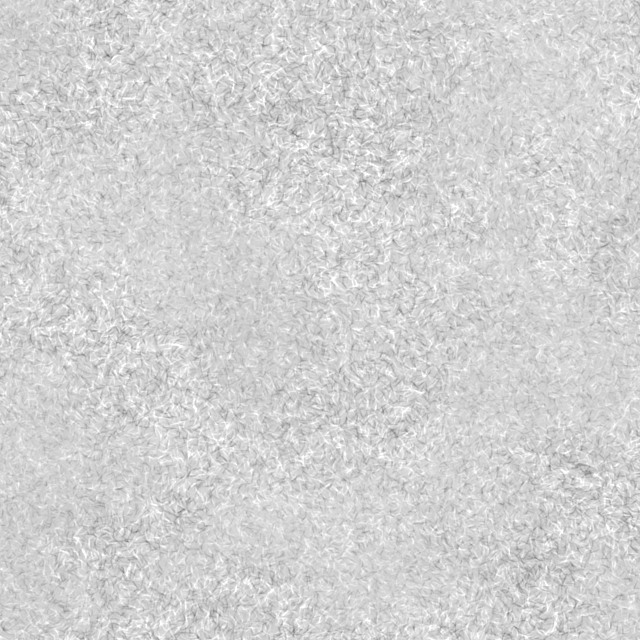
Give the GLSL for this texture, as a Shadertoy shader.

```glsl
// Pale grey felt: a dense mat of short, slightly curved light and dark fibres.
// Fibres are scattered on a jittered grid and summed; gradient noise steers
// their direction and varies their boldness and the overall tone in patches.

const float BASE_GREY      = 0.825;
const float CELL_SIZE      = 0.013;   // grid cell, in canvas heights
const int   FIBRES_PER_CELL = 9;
const float FIBRE_WIDTH    = 0.0014;
const float HALF_LEN_MIN   = 0.0045;
const float HALF_LEN_MAX   = 0.0110;
const float FIBRE_CONTRAST = 0.104;
const float MAX_BEND       = 28.0;    // curvature of a fibre
const float MAIN_ANGLE     = 2.1;
const float ANGLE_JITTER   = 2.6;
const float CLOUD_CONTRAST = 0.035;
const float GRAIN_CONTRAST = 0.035;
const float GRAIN_SCALE    = 300.0;

vec3 hash3(vec3 p) {
    p = fract(p * vec3(0.1031, 0.1030, 0.0973));
    p += dot(p, p.yxz + 33.33);
    return fract((p.xxy + p.yxx) * p.zyx);
}

float gradientDot(vec2 corner, vec2 offset) {
    float a = 6.28318 * hash3(vec3(corner + 71.0, 5.0)).x;
    return dot(vec2(cos(a), sin(a)), offset);
}

// Gradient noise, roughly -0.6 to 0.6
float gradientNoise(vec2 p) {
    vec2 i = floor(p), f = fract(p);
    vec2 u = f * f * f * (f * (f * 6.0 - 15.0) + 10.0);
    vec2 e = vec2(1.0, 0.0);
    return mix(mix(gradientDot(i, f), gradientDot(i + e, f - e), u.x),
               mix(gradientDot(i + e.yx, f - e.yx), gradientDot(i + 1.0, f - 1.0), u.x), u.y);
}

// Boldness of the fibres in a region: 0 fine and faint, 1 long and strong
float boldness(vec2 p) {
    float n = gradientNoise(p * 3.3 + 4.7) + 0.6 * gradientNoise(p * 9.0 + 21.0);
    return smoothstep(-0.5, 0.5, n);
}

float flowAngle(vec2 p) {
    return MAIN_ANGLE + 3.0 * gradientNoise(p * 5.0 + 37.0)
                      + 3.0 * gradientNoise(p * 17.0 + 11.0);
}

// Coverage of a tapered, bent fibre centred at the origin
float fibre(vec2 p, float angle, float halfLen, float bend, float width) {
    float c = cos(angle), s = sin(angle);
    vec2 q = vec2(c * p.x + s * p.y, c * p.y - s * p.x);
    float along = q.x / halfLen;
    float across = (q.y - bend * q.x * q.x) / width;
    return max(0.0, 1.0 - along * along) * exp(-across * across);
}

// Signed sum of all fibres near p
float fibreMat(vec2 p, float width) {
    vec2 home = floor(p / CELL_SIZE);
    float sum = 0.0;
    for (int y = -1; y <= 1; y++)
    for (int x = -1; x <= 1; x++) {
        vec2 cell = home + vec2(x, y);
        vec2 middle = (cell + 0.5) * CELL_SIZE;
        float bold = boldness(middle);
        float flow = flowAngle(middle);
        for (int k = 0; k < FIBRES_PER_CELL; k++) {
            vec3 place = hash3(vec3(cell + 13.0, float(k) + 1.0));
            vec3 look = hash3(vec3(cell + 57.0, float(k) + 41.0));
            vec2 centre = (cell + place.xy) * CELL_SIZE;
            float angle = flow + ANGLE_JITTER * (place.z - 0.5);
            float halfLen = mix(HALF_LEN_MIN, HALF_LEN_MAX, 0.55 * bold + 0.45 * look.x);
            float bend = MAX_BEND * (2.0 * look.y - 1.0);
            float tone = (2.0 * look.z - 1.0) * mix(0.75, 1.25, bold);
            sum += tone * fibre(p - centre, angle, halfLen, bend, width);
        }
    }
    return sum;
}

void mainImage(out vec4 fragColor, in vec2 fragCoord) {
    vec2 p = fragCoord / iResolution.y;
    float width = max(FIBRE_WIDTH, 0.7 / iResolution.y);

    // Soft tonal clouds and fine grain beneath the fibres
    float cloud = gradientNoise(p * 4.0 + 9.0) + 0.7 * gradientNoise(p * 13.0 + 3.0)
                + 0.6 * gradientNoise(p * 34.0);
    float grain = gradientNoise(p * GRAIN_SCALE);

    float grey = BASE_GREY + CLOUD_CONTRAST * cloud + GRAIN_CONTRAST * grain
               + FIBRE_CONTRAST * fibreMat(p, width);
    fragColor = vec4(vec3(clamp(grey, 0.0, 1.0)), 1.0);
}
```
